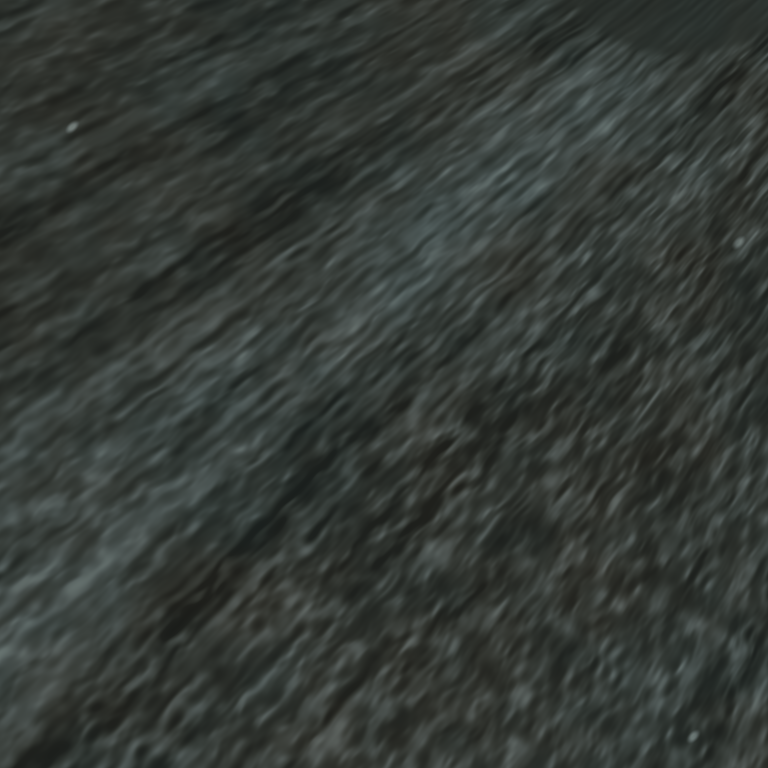
A three.js fragment shader for this texture:

```glsl
// Dark, worn ground with fine raked grooves and a pale, polished track.
// Polar coordinates about a far vanishing point fan the grooves out;
// stretched value noise breaks them into streaks and short grains.

#define VANISH vec2(1.70, 1.65)
#define GROOVE_FREQ 190.0
#define GRAIN_FREQ 36.0
#define TRACK_ANGLE 0.705
#define BASE_LIGHT 0.200
#define TRACK_LIGHT 0.070
#define GRAIN_CONTRAST 0.21
#define STREAK_CONTRAST 0.10
#define TINT_AMOUNT 0.022

varying vec2 vUv;

float hash(vec2 p) {
  return fract(sin(dot(p, vec2(127.1, 311.7))) * 43758.5453);
}

float noise(vec2 p) {
  vec2 cell = floor(p);
  vec2 f = fract(p);
  f = f * f * (3.0 - 2.0 * f);
  float low = mix(hash(cell), hash(cell + vec2(1.0, 0.0)), f.x);
  float high = mix(hash(cell + vec2(0.0, 1.0)), hash(cell + vec2(1.0, 1.0)), f.x);
  return mix(low, high, f.y);
}

// Soft line of the given half width along one groove angle.
float grooveLine(float angle, float center, float halfWidth) {
  float d = (angle - center) / halfWidth;
  return exp(-d * d);
}

// Sparse pale chips, one possible chip per cell.
float chips(vec2 uv) {
  vec2 p = uv * 14.0;
  vec2 cell = floor(p);
  vec2 center = 0.25 + 0.5 * vec2(hash(cell + 3.1), hash(cell + 8.7));
  vec2 d = fract(p) - center;
  d = vec2(d.x + d.y, d.y - d.x) * vec2(0.55, 0.95);
  float present = step(0.975, hash(cell + 21.4));
  return present * (1.0 - smoothstep(0.03, 0.14, length(d)));
}

void main() {
  // Fan coordinates: angle picks the groove, reach runs along it.
  vec2 toVanish = VANISH - vUv;
  float reach = length(toVanish);
  float angle = atan(toVanish.y, toVanish.x);
  float wobble = noise(vUv * 34.0) - 0.5;
  float bent = angle + 0.0035 * wobble;

  // Regions: smooth far side, pale track, grainy near side.
  float nearSide = smoothstep(0.72, 0.84, angle);
  float ragged = angle + 0.035 * (noise(vec2(angle * 60.0, reach * 3.0)) - 0.5);
  float track = smoothstep(0.58, TRACK_ANGLE - 0.01, ragged)
              * (1.0 - smoothstep(TRACK_ANGLE + 0.025, TRACK_ANGLE + 0.07, ragged));
  track *= smoothstep(1.06, 1.28, reach);

  // Short grains, in two sizes.
  float grain = 0.66 * noise(vec2(bent * GROOVE_FREQ, reach * GRAIN_FREQ))
              + 0.34 * noise(vec2(bent * 330.0 + 17.0, reach * 62.0));
  grain = grain * grain * 1.25 - 0.34;
  float grainGain = GRAIN_CONTRAST * mix(0.50, 1.0, max(nearSide, 0.65 * track));

  // Long streaks, strongest beside and inside the track.
  float streak = noise(vec2(bent * 170.0 + 41.0, reach * 5.0)) - 0.5;
  float broad = noise(vec2(angle * 55.0 + 9.0, reach * 2.5)) - 0.5;
  float streakGain = STREAK_CONTRAST * mix(1.0, 0.45, smoothstep(0.80, 0.95, angle));
  float rake = sin(bent * 660.0 + 3.0 * noise(vec2(angle * 40.0, reach * 4.0)));
  float raked = smoothstep(0.48, 0.64, angle) * (1.0 - smoothstep(0.78, 0.88, angle));

  float light = BASE_LIGHT + 0.012 * nearSide + TRACK_LIGHT * track;
  light += grainGain * grain + streakGain * (streak + 0.45 * broad);
  light += 0.019 * raked * rake;
  light += 0.035 * (noise(vUv * 5.0 + 2.0) - 0.5);

  // Deep grooves on both flanks, faint pale ones at the corners.
  light -= 0.045 * grooveLine(bent, 0.783, 0.008);
  light -= 0.030 * grooveLine(bent, 0.600, 0.010);
  light += 0.035 * grooveLine(bent, 0.395, 0.015) * smoothstep(1.5, 1.8, reach);
  light += 0.100 * grooveLine(bent, 1.143, 0.005) * smoothstep(1.62, 1.72, reach);

  // Smooth dark patch at the upper right.
  float patchDist = length((vUv - vec2(0.89, 1.01)) / vec2(0.15, 0.085));
  float darkPatch = 1.0 - smoothstep(0.85, 1.05, patchDist);
  light = mix(light, 0.175 + 0.15 * (light - 0.2), 0.85 * darkPatch);

  light += 0.22 * chips(vUv);
  light = max(light, 0.125 + 0.25 * (light - 0.125));

  // Green-grey base, cooler when pale, with patches of brown and blue.
  float cool = smoothstep(0.15, 0.34, light);
  vec3 color = light * vec3(0.945, 1.04, mix(0.94, 1.01, cool));
  float warm = 0.6 * noise(vUv * 9.0 + 5.0) + 0.4 * noise(vUv * 27.0) - 0.5 - 0.25 * track;
  color += TINT_AMOUNT * warm * vec3(1.0, -0.2, -0.7);

  gl_FragColor = vec4(color, 1.0);
}
```
